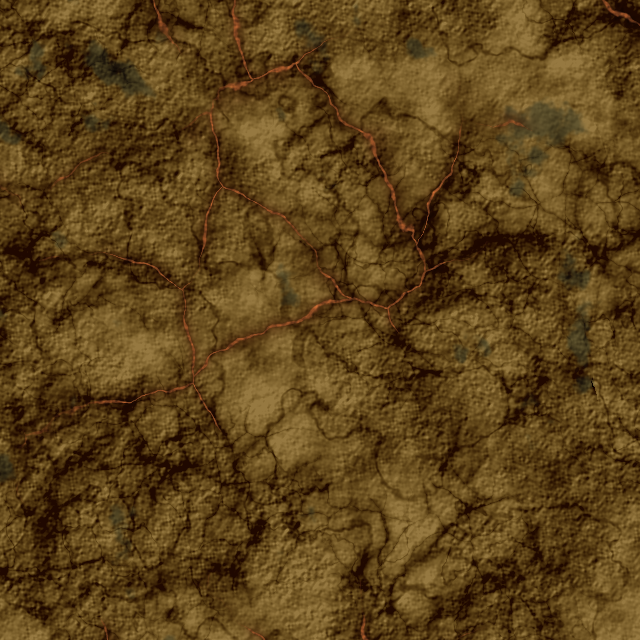
This texture is drawn by a three.js fragment shader. Its source:

```glsl
// Weathered ochre rock: mottled, grainy plates split by dark branching cracks.
// Warped Voronoi borders give the cracks and the copper veins; a noise height
// field lit from the upper left gives the grain.
varying vec2 vUv;

float hash(vec2 p) {
  return fract(sin(dot(p, vec2(127.1, 311.7))) * 43758.5453);
}

float noise(vec2 p) {
  vec2 i = floor(p), f = fract(p);
  f = f * f * (3.0 - 2.0 * f);
  return mix(mix(hash(i), hash(i + vec2(1.0, 0.0)), f.x),
             mix(hash(i + vec2(0.0, 1.0)), hash(i + 1.0), f.x), f.y);
}

float fbm(vec2 p) {
  float sum = 0.0, amplitude = 0.5;
  for (int i = 0; i < 5; i++) {
    sum += amplitude * noise(p);
    p = mat2(1.6, 1.2, -1.2, 1.6) * p + 7.3;
    amplitude *= 0.5;
  }
  return sum;
}

// Fine surface height, used only for the grain
float grainHeight(vec2 p) {
  p = mat2(0.8, 0.6, -0.6, 0.8) * p;
  return 0.4 * noise(p * 80.0) + 0.5 * noise(p.yx * 150.0 + 9.0)
       + 0.45 * noise(p * 260.0 + 4.0);
}

vec2 cellPoint(vec2 cell) {
  return cell + vec2(hash(cell), hash(cell + 57.0));
}

// Distance to the nearest Voronoi border, in canvas units
float crackDistance(vec2 p, float scale) {
  p *= scale;
  vec2 cell = floor(p), nearest = vec2(9.0);
  for (int y = -1; y <= 1; y++)
    for (int x = -1; x <= 1; x++) {
      vec2 r = cellPoint(cell + vec2(x, y)) - p;
      if (dot(r, r) < dot(nearest, nearest)) nearest = r;
    }
  float border = 9.0;
  for (int y = -2; y <= 2; y++)
    for (int x = -2; x <= 2; x++) {
      vec2 r = cellPoint(cell + vec2(x, y)) - p;
      vec2 between = r - nearest;
      if (dot(between, between) > 0.0001)
        border = min(border, dot(0.5 * (r + nearest), normalize(between)));
    }
  return border / scale;
}

// Dark umber through brown to pale ochre
vec3 rockColour(float tone) {
  tone = clamp(tone, 0.0, 1.2);
  return vec3(mix(0.12, 0.51, tone), mix(0.03, 0.40, tone), 0.19 * pow(tone, 1.6));
}

void main() {
  vec2 p = vUv;
  vec2 warp = vec2(fbm(p * 5.0 + 3.0), fbm(p * 5.0 + 41.0)) - 0.5;
  vec2 jag = vec2(fbm(p * 26.0 + 15.0), fbm(p * 26.0 + 71.0)) - 0.5;
  vec2 bent = p + 0.13 * warp + 0.022 * jag;

  float major = crackDistance(bent + 1.7, 3.6);
  float plate = crackDistance(bent + 0.1 * warp.yx + 4.2, 7.0);
  float fine = crackDistance(p + 0.15 * warp.yx + 0.035 * jag + 8.6, 13.0);
  float wisp = abs(fbm(p * 8.0 + 23.0) - 0.48);
  float thread = abs(fbm(p * 15.0 + 90.0) - 0.48);

  // Mottled plates
  float patches = fbm(p * 7.0 + 12.0);
  float tone = 0.9 + 0.65 * (patches - 0.48) + 0.9 * (fbm(p * 30.0 + 60.0) - 0.48);

  // Cracks with soft dark halos, fading in and out along their length
  float worn = smoothstep(0.36, 0.6, fbm(p * 7.0 + 80.0));
  tone -= 0.36 * exp(-major * 38.0);
  tone -= (0.12 + 0.45 * worn) * exp(-plate * 110.0);
  tone -= 0.45 * worn * exp(-fine * 350.0);
  tone -= 0.38 * (1.0 - smoothstep(0.0, 0.028, wisp));
  tone -= 0.3 * worn * (1.0 - smoothstep(0.0, 0.03, thread));

  // Grain, rougher on the darker patches
  vec2 toLight = vec2(-0.0013, 0.0015);
  float relief = grainHeight(p - toLight) - grainHeight(p + toLight);
  float roughness = mix(1.0, 0.55, smoothstep(0.46, 0.62, patches));
  tone += 0.95 * roughness * relief;

  vec3 colour = rockColour(tone);

  // Rare slate-grey stains
  float stain = smoothstep(0.68, 0.76, fbm(p * 11.0 + 137.0));
  colour = mix(colour, vec3(0.25, 0.23, 0.13) * (0.5 + 0.6 * tone), 0.75 * stain);

  // Copper veins in short parts of the major cracks, with a rusty edge
  float vein = smoothstep(0.51, 0.64, fbm(p * 4.5 + 31.0));
  float rust = vein * exp(-major * 130.0);
  colour = mix(colour, vec3(0.23, 0.09, 0.02) * (0.5 + 0.8 * tone), 0.7 * rust);
  float width = 0.0012 + 0.0042 * vein * noise(p * 35.0);
  float core = vein * (1.0 - smoothstep(0.2 * width, width, major));
  vec3 copper = vec3(0.58, 0.31, 0.15) * (0.95 + 0.9 * relief);
  colour = mix(colour, copper, 0.9 * core);

  gl_FragColor = vec4(colour, 1.0);
}
```
